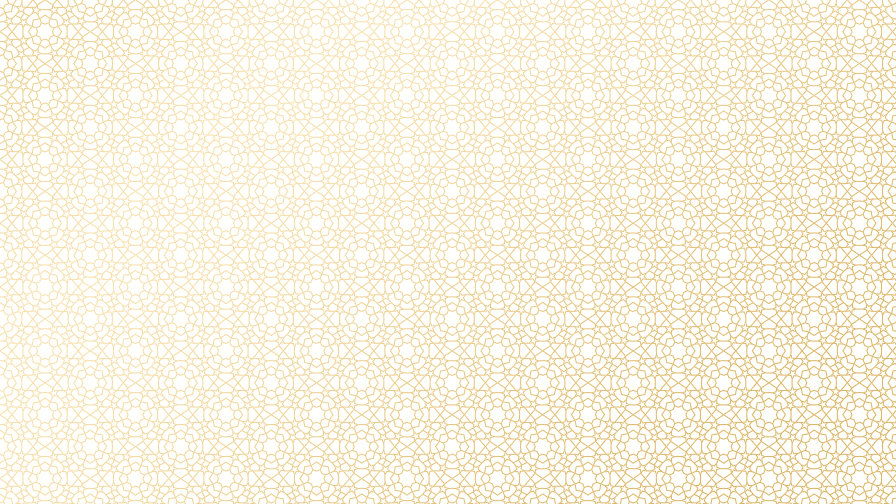
Reproduce this pattern procedurally as a Shadertoy shader.

```glsl
// Fine gold lattice of eight-fold rosettes and five-pointed stars on white.

// Half of the repeat; one unit is 1/432 of the canvas height.
const vec2 HALF_CELL = vec2(38.78, 27.36);

float segment(vec2 p, vec2 a, vec2 b) {
    vec2 pa = p - a, ba = b - a;
    return length(pa - ba * clamp(dot(pa, ba) / dot(ba, ba), 0.0, 1.0));
}

vec2 polar(float radius, float degreesFromX) {
    float angle = radians(degreesFromX);
    return radius * vec2(cos(angle), sin(angle));
}

// Mirrors the plane into one half of an n-fold sector around the x axis.
vec2 foldSectors(vec2 p, float n) {
    float sector = 6.2831853 / n;
    float angle = atan(p.y, p.x);
    angle = abs(angle - sector * floor(angle / sector + 0.5));
    return length(p) * vec2(cos(angle), sin(angle));
}

// Centre star, closed petals and a ring of eight five-pointed stars.
float rosette(vec2 p) {
    // Swap the sector's edges so that the star tips lie on the x axis
    vec2 w = foldSectors(p, 8.0), edge = polar(1.0, 22.5);
    w = vec2(dot(w, edge), w.x * edge.y - w.y * edge.x);

    float d = segment(w, vec2(8.3, 0.0), polar(6.4, 22.5));
    d = min(d, segment(w, vec2(8.3, 0.0), vec2(15.5, 0.0)));
    d = min(d, segment(w, vec2(12.0, 0.0), polar(14.2, 22.5)));
    d = min(d, segment(w, vec2(18.6, 4.28), polar(19.0, 22.5)));

    vec2 s = foldSectors(vec2(20.0 - w.x, w.y), 5.0);
    return min(d, segment(s, vec2(4.5, 0.0), polar(1.95, 36.0)));
}

// Straight bands which join the star tips of neighbouring rosettes.
float links(vec2 p) {
    vec2 sideTip = vec2(22.87, 6.6);
    vec2 topTip = vec2(6.6, 22.87);
    vec2 cornerTip = vec2(20.8, 11.5);
    vec2 crossing = vec2(28.4, 0.0);

    // Diagonal crosses between rosettes of one row
    float d = segment(p, sideTip, crossing);
    d = min(d, segment(p, crossing, HALF_CELL - topTip));
    d = min(d, segment(p, topTip, vec2(0.0, HALF_CELL.y)));

    // Level bands and the small frames between rows
    d = min(d, segment(p, sideTip, HALF_CELL - vec2(11.5, 20.8)));
    d = min(d, segment(p, cornerTip, HALF_CELL - cornerTip));
    return min(d, segment(p, cornerTip, HALF_CELL - vec2(13.4, 13.4)));
}

// Diagonal sheen: gold, pale highlight, then deeper gold.
vec3 goldSheen(float t) {
    vec3 pale = vec3(0.97, 0.87, 0.66);
    vec3 gold = mix(vec3(0.91, 0.78, 0.49), pale, smoothstep(0.0, 0.25, t));
    return mix(gold, vec3(0.85, 0.69, 0.36), smoothstep(0.25, 0.9, t));
}

void mainImage(out vec4 fragColor, in vec2 fragCoord) {
    float unitsPerPixel = 432.0 / iResolution.y;
    vec2 p = fragCoord * unitsPerPixel;

    // Centred lattice: mirror into a quarter cell, then turn to the near centre
    vec2 q = p - vec2(38.6, 21.8) + HALF_CELL;
    q = abs(mod(q, 2.0 * HALF_CELL) - HALF_CELL);
    if (dot(q, HALF_CELL) > 0.5 * dot(HALF_CELL, HALF_CELL)) q = HALF_CELL - q;
    float d = min(rosette(q), min(links(q), links(HALF_CELL - q)));

    // Share of the pixel covered by the line, also when it is thinner
    float footprint = 1.05 * unitsPerPixel, halfWidth = 0.42;
    float cover = min(d + 0.5 * footprint, halfWidth) - max(d - 0.5 * footprint, -halfWidth);
    cover = clamp(cover / footprint, 0.0, 1.0);

    float diagonal = (p.x + 432.0 - p.y) / 1200.0;
    fragColor = vec4(mix(vec3(1.0, 1.0, 0.995), goldSheen(diagonal), cover), 1.0);
}
```
